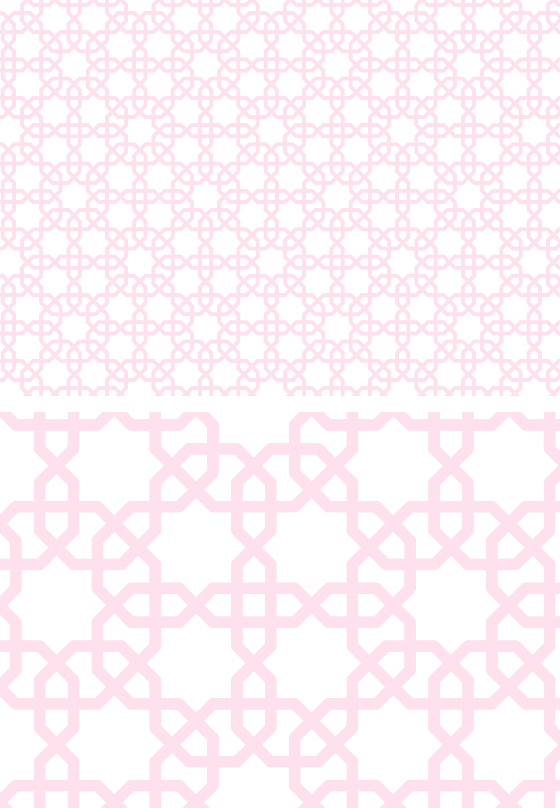
Top, the full canvas; bottom, a detail of the centre.
This pattern is drawn by a Shadertoy shader. Its source:

```glsl
const vec3 PAPER = vec3(1.0);
const vec3 BAND = vec3(1.0, 0.88, 0.93);
const float HALF_CELL = 0.166;              // half the repeat, in canvas heights
const vec2 STAR_CENTER = vec2(0.685, 0.670); // one rosette centre, in canvas heights
const float BAND_HALF_WIDTH = 0.0296;       // in half cells

const float PI = 3.14159265;
const float TIP = 1.0 - sqrt(0.5);          // star centre to star tip, in half cells
const float ARM = TIP * (1.0 - sqrt(0.5));  // extent of an edge on either side of a tip

float segmentDistance(vec2 p, vec2 a, vec2 b) {
    vec2 ab = b - a;
    return length(p - a - ab * clamp(dot(p - a, ab) / dot(ab, ab), 0.0, 1.0));
}

// Eight-pointed star whose edges cross at each tip and run on outward
float starDistance(vec2 p) {
    float sector = PI / 4.0;
    float angle = abs(mod(atan(p.y, p.x) + 0.5 * sector, sector) - 0.5 * sector);
    vec2 q = length(p) * vec2(cos(angle), sin(angle));
    q.x = abs(q.x - TIP);
    return segmentDistance(q, vec2(0.0), vec2(ARM));
}

// Fold the plane into the triangle between a rosette, a cross and a midpoint
vec2 foldToTriangle(vec2 p) {
    p = abs(mod(p + 1.0, 2.0) - 1.0);
    if (p.x + p.y > 1.0) p = 1.0 - p.yx;
    return p.x < p.y ? p.yx : p;
}

void mainImage(out vec4 fragColor, in vec2 fragCoord) {
    vec2 p = (fragCoord / iResolution.y - STAR_CENTER) / HALF_CELL;
    p = foldToTriangle(p);

    // Rosette star and the ring star shared with its neighbours
    float d = min(starDistance(p), starDistance(p - vec2(1.0 - TIP, TIP)));

    float pixel = 1.0 / (iResolution.y * HALF_CELL);
    float band = 1.0 - smoothstep(-0.5 * pixel, 0.5 * pixel, d - BAND_HALF_WIDTH);
    fragColor = vec4(mix(PAPER, BAND, band), 1.0);
}
```
